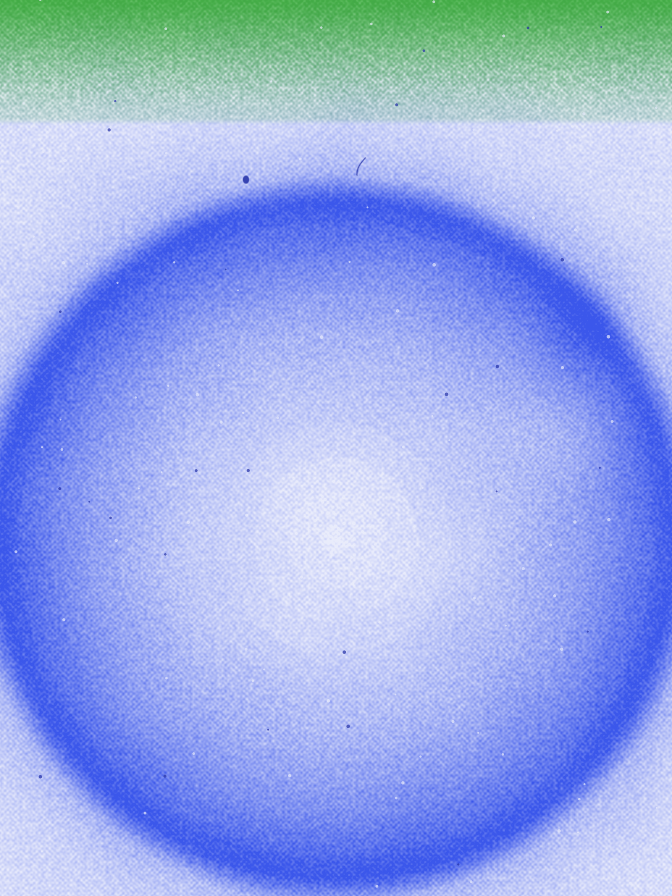
Give the GLSL for this background, as a WebGL 1 fragment shader.

```glsl
precision highp float;
// Grainy halftone print: a glowing blue disc on pale paper under a green band.
uniform vec2 u_resolution;

// Lengths are in canvas widths.
const vec3 PAPER = vec3(0.915, 0.925, 0.985);
const vec3 BLUE_INK = vec3(0.23, 0.34, 0.92);
const vec3 GREEN_INK = vec3(0.28, 0.70, 0.28);
const vec3 SPECK_INK = vec3(0.13, 0.18, 0.65);
const vec2 DISC_CENTER = vec2(0.5, 0.53);
const float DISC_RADIUS = 0.50;
const float RIM_SOFTNESS = 0.05;
const float RING_STEP = 0.05;
const float BAND_DEPTH = 0.183;
const float SCREEN_CELLS = 128.0;
const float SCREEN_STRENGTH = 0.09;
const float GRAIN_SCALE = 210.0;
const float GRAIN_STRENGTH = 0.22;
const float DUST_CELLS = 26.0;

float hash(vec2 p) {
  vec3 q = fract(vec3(p.xyx) * 0.1031);
  q += dot(q, q.yzx + 33.33);
  return fract((q.x + q.y) * q.z);
}

vec2 gradient(vec2 cell) {
  float angle = 6.28318 * hash(cell);
  return vec2(cos(angle), sin(angle));
}

float gradientNoise(vec2 p) {
  vec2 i = floor(p);
  vec2 f = p - i;
  vec2 w = f * f * f * (f * (f * 6.0 - 15.0) + 10.0);
  vec2 e = vec2(1.0, 0.0);
  float low = mix(dot(gradient(i), f), dot(gradient(i + e), f - e), w.x);
  float high = mix(dot(gradient(i + e.yx), f - e.yx),
                   dot(gradient(i + 1.0), f - 1.0), w.x);
  return mix(low, high, w.y);
}

float blob(vec2 p, vec2 center, float size) {
  vec2 d = (p - center) / size;
  return exp(-dot(d, d));
}

float segmentDistance(vec2 p, vec2 a, vec2 b) {
  vec2 pa = p - a;
  vec2 ba = b - a;
  return length(pa - ba * clamp(dot(pa, ba) / dot(ba, ba), 0.0, 1.0));
}

// Radius snapped to soft-edged rings.
float ringRadius(float r) {
  float k = (r + 0.5 * RING_STEP) / RING_STEP;
  return (floor(k) + smoothstep(0.9, 1.0, fract(k)) - 0.5) * RING_STEP;
}

// Blue coverage: dense towards the rim, with a halo beyond it.
float discTone(vec2 p) {
  float r = length(p - DISC_CENTER);
  float banding = mix(0.7, 0.15, smoothstep(0.1, 0.28, r));
  float x = mix(r, ringRadius(r), banding) / DISC_RADIUS;
  float inner = 0.03 + 0.49 * x + 0.48 * x * x * x * x;
  float halo = 0.10 + 0.33 * exp(-max(r - 0.53, 0.0) / 0.06);
  float rim = smoothstep(DISC_RADIUS - 0.005, DISC_RADIUS + RIM_SOFTNESS, r);
  float tone = mix(min(inner, 1.0), halo, rim);
  tone += 0.14 * blob(p, vec2(0.87, 0.85), 0.07);
  tone -= 0.13 * blob(p, vec2(0.85, 0.70), 0.10);
  return tone - 0.06 * blob(p, DISC_CENTER, 0.009);
}

// Green coverage: fades downward and stops at a faint edge.
float bandTone(float depth) {
  float fade = pow(max(1.0 - depth / BAND_DEPTH, 0.0), 1.7);
  float edge = 1.0 - smoothstep(BAND_DEPTH - 0.008, BAND_DEPTH + 0.004, depth);
  return (0.12 + 0.85 * fade) * edge;
}

// One candidate per cell: positive is a pale fleck, negative is dark.
float dust(vec2 p, float pixel) {
  vec2 cell = floor(p * DUST_CELLS);
  float pick = hash(cell + 7.0);
  vec2 spot = 0.2 + 0.6 * vec2(hash(cell + 19.0), hash(cell + 41.0));
  float d = length(p - (cell + spot) / DUST_CELLS);
  float size = 0.0005 + 0.0014 * hash(cell + 63.0);
  float shape = 1.0 - smoothstep(size, size + pixel, d);
  return shape * (step(0.90, pick) - step(pick, 0.03));
}

void main() {
  vec2 p = gl_FragCoord.xy / u_resolution.x;
  float pixel = 1.0 / u_resolution.x;
  float depth = u_resolution.y / u_resolution.x - p.y;

  // Halftone screen, fine grain and broad mottling
  vec2 wave = cos(6.28318 * SCREEN_CELLS * p);
  float grain = gradientNoise(p * GRAIN_SCALE)
              + 0.5 * gradientNoise(p * GRAIN_SCALE * 0.43 + 31.0);
  float mottle = 0.05 * gradientNoise(p * 9.0 + 5.0);
  float texture = SCREEN_STRENGTH * wave.x * wave.y + GRAIN_STRENGTH * grain;

  // Overprinted inks
  float blue = discTone(p) + mottle;
  blue += texture * mix(0.65, 1.0, smoothstep(0.1, 0.4, blue));
  float green = bandTone(depth);
  green += texture * smoothstep(0.0, 0.3, green);
  vec3 color = mix(PAPER, BLUE_INK, clamp(blue, 0.0, 1.0));
  vec3 greenFilter = mix(vec3(1.0), GREEN_INK / PAPER, clamp(green, 0.0, 1.0));
  color *= greenFilter;
  color = mix(color, GREEN_INK, 0.6 * clamp(green, 0.0, 1.0));

  // Dust, ink drop and scratch
  float fleck = dust(p, pixel);
  color = mix(color, PAPER, 0.7 * max(fleck, 0.0));
  float drop = length((p - vec2(0.366, 1.066)) * vec2(1.3, 1.0)) - 0.006;
  float bend = 0.003 * sin((p.y - 1.073) * 130.0);
  float scratch = segmentDistance(p + vec2(bend, 0.0), vec2(0.531, 1.073), vec2(0.543, 1.098)) - 0.0008;
  float mark = 1.0 - smoothstep(-pixel, pixel, min(drop, scratch));
  color = mix(color, SPECK_INK, max(0.85 * mark, 0.7 * max(-fleck, 0.0)));

  gl_FragColor = vec4(color, 1.0);
}
```
